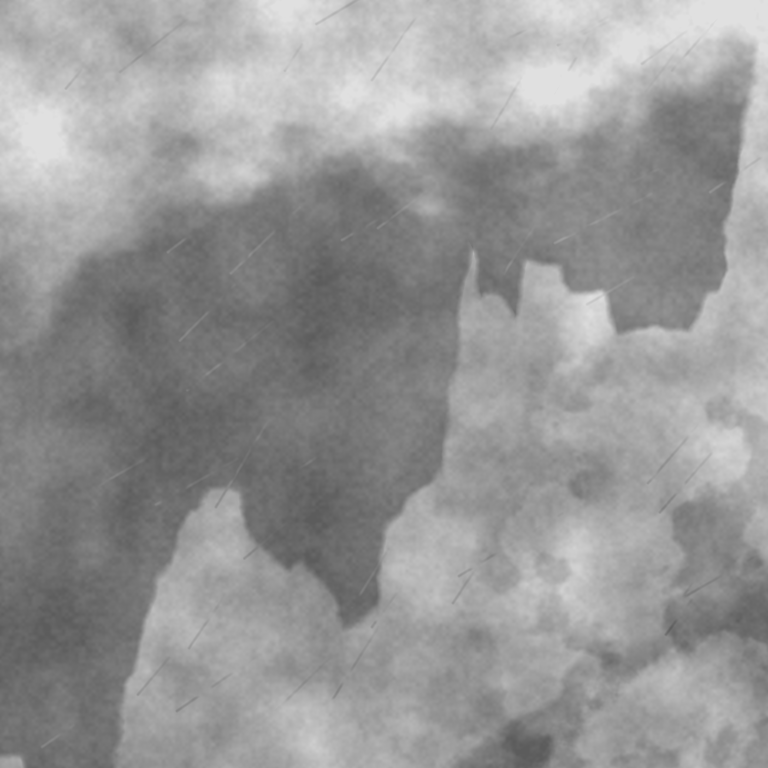
Reproduce this texture procedurally as a WebGL 1 fragment shader.

```glsl
precision highp float;
uniform vec2 u_resolution;

#define EDGE_BLUR 0.006
#define DRIP_FREQ 17.0
#define DRIP_LENGTH 0.13
#define STAIN_TONE 0.475
#define PLASTER_TONE 0.655
#define MOTTLE 0.42
#define GRAIN 0.045
#define SCRATCH_WIDTH 0.0016
#define SCRATCH_COUNT 44

float hash(vec2 p) {
  return fract(sin(dot(p, vec2(127.1, 311.7))) * 43758.5453);
}

float noise(vec2 p) {
  vec2 i = floor(p), f = fract(p);
  f = f * f * (3.0 - 2.0 * f);
  return mix(mix(hash(i), hash(i + vec2(1, 0)), f.x),
             mix(hash(i + vec2(0, 1)), hash(i + vec2(1, 1)), f.x), f.y);
}

float fbm(vec2 p) {
  float sum = 0.0, amp = 0.5;
  for (int i = 0; i < 5; i++) {
    sum += amp * noise(p);
    p = mat2(1.6, 1.2, -1.2, 1.6) * p + 7.3;
    amp *= 0.5;
  }
  return sum / 0.97;
}

float bump(float x, float center, float width) {
  float d = (x - center) / width;
  return exp(-d * d);
}

// Flat-ended drips with steep walls
float drips(float x) {
  float i = floor(x), f = smoothstep(0.3, 0.7, fract(x));
  return mix(hash(vec2(i, 3.0)), hash(vec2(i + 1.0, 3.0)), f);
}

float lowerEdge(float x) {
  float base = 0.02 + 0.38 * smoothstep(0.12, 0.25, x)
             + 0.26 * smoothstep(0.575, 0.615, x);
  base += 0.07 * bump(x, 0.64, 0.035) - 0.12 * bump(x, 0.45, 0.085);
  return base - DRIP_LENGTH * drips(x * DRIP_FREQ);
}

float stainMask(vec2 p) {
  vec2 q = p + 0.025 * (vec2(fbm(p * 18.0), fbm(p * 18.0 + 31.0)) - 0.5);
  float slope = (lowerEdge(q.x + 0.003) - lowerEdge(q.x - 0.003)) / 0.006;
  float below = (q.y - lowerEdge(q.x)) / sqrt(1.0 + slope * slope);
  float top = 0.58 + 0.16 * smoothstep(0.0, 0.24, p.x) + 0.12 * p.x;
  top += 0.28 * (fbm(p * vec2(5.0, 7.0) + 4.0) - 0.5);
  float side = 0.92 + 0.2 * (q.y - 0.62) + 0.05 * (noise(q * 14.0) - 0.5) - q.x;
  return smoothstep(-EDGE_BLUR, EDGE_BLUR, below)
       * smoothstep(-EDGE_BLUR, EDGE_BLUR, side)
       * (1.0 - smoothstep(-0.05, 0.045, p.y - top));
}

// Short diagonal scratches rising to the right
float scratches(vec2 p) {
  float sum = 0.0;
  for (int i = 0; i < SCRATCH_COUNT; i++) {
    float id = float(i);
    vec2 start = vec2(hash(vec2(id, 1.0)), hash(vec2(id, 2.0)));
    float angle = 0.45 + 0.6 * hash(vec2(id, 5.0));
    float len = 0.03 + 0.13 * hash(vec2(id, 6.0));
    vec2 dir = vec2(cos(angle), sin(angle));
    float t = clamp(dot(p - start, dir), 0.0, len);
    float d = length(p - start - dir * t);
    float fade = 1.0 - 0.7 * t / len;
    sum += fade * (1.0 - smoothstep(0.0, 2.0 * SCRATCH_WIDTH, d));
  }
  return min(sum, 1.0) * smoothstep(0.25, 0.65, noise(p * 60.0));
}

void main() {
  vec2 p = gl_FragCoord.xy / u_resolution;
  float stain = stainMask(p);
  float broad = fbm(p * 5.0 + 11.0) - 0.5;
  float fine = fbm(p * 17.0 + 23.0) - 0.5;

  // Pale plaster, brighter above, patchy at the lower right
  float plaster = PLASTER_TONE + 0.11 * smoothstep(0.55, 0.9, p.y)
                - 0.04 * smoothstep(0.35, 0.0, p.y);
  plaster += 0.08 * bump(p.x, 0.7, 0.13) * bump(p.y, 0.57, 0.13);
  plaster += MOTTLE * (broad + 0.6 * fine);
  float patches = smoothstep(0.5, 0.6, fbm(p * 10.0 + 41.0));
  plaster -= 0.11 * patches * smoothstep(0.45, 0.8, p.x) * smoothstep(0.65, 0.45, p.y);

  // Dark smear at the bottom
  float smear = abs(p.y - 0.02 - 0.85 * (p.x - 0.66) - 0.12 * fine);
  plaster -= 0.14 * smoothstep(0.05, 0.015, smear) * smoothstep(0.2, 0.12, p.y);

  // Stain with soft vertical streaks
  float streak = noise(p * vec2(24.0, 9.0) + 8.0) - 0.5;
  float tone = STAIN_TONE + 0.2 * broad + 0.12 * fine + 0.05 * streak;
  tone -= 0.035 * smoothstep(0.55, 0.2, p.y);
  tone += 0.07 * bump(p.x, 0.55, 0.06) * bump(p.y, 0.52, 0.06);

  float grey = mix(plaster, tone, stain);
  grey += scratches(p) * mix(-0.09, 0.08, stain);
  grey += GRAIN * (noise(p * 130.0) + 0.6 * noise(p * 230.0) - 0.8);
  gl_FragColor = vec4(vec3(clamp(grey, 0.36, 0.88)), 1.0);
}
```
